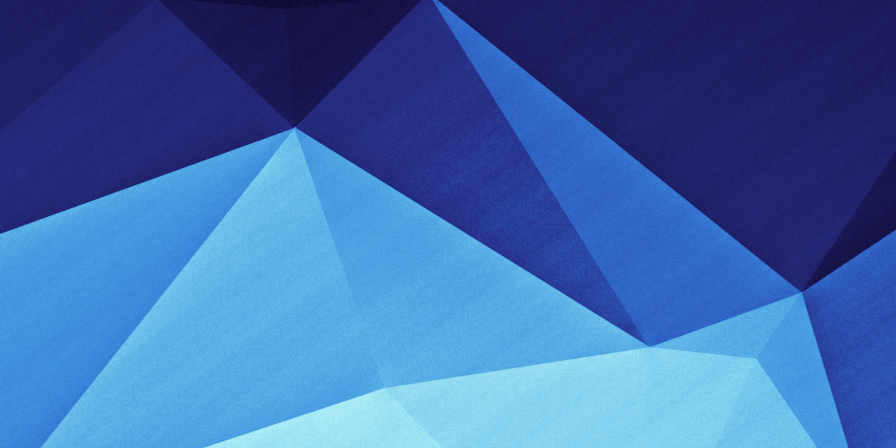
Reproduce this background procedurally as a Shadertoy shader.

```glsl
// Folded-paper landscape: triangular facets run from midnight navy to pale cyan.
// Each facet blends a tone from its three corners; folds add light below and
// shadow above, then grain and slanted streaks are added and a ramp gives colour.

const float FOLD_LIGHT = 0.50;
const float FOLD_SHADOW = 0.38;
const float FOLD_WIDTH = 0.040;
const float GRAIN = 0.26;
const float STREAK = 0.045;
const float GAP_TONE = 0.15;
const vec2 STREAK_NORMAL = vec2(-0.6, 0.8);

const vec3 RAMP[8] = vec3[8](
    vec3(0.06, 0.04, 0.20), vec3(0.11, 0.11, 0.36),
    vec3(0.15, 0.18, 0.52), vec3(0.18, 0.37, 0.76),
    vec3(0.22, 0.52, 0.85), vec3(0.31, 0.65, 0.89),
    vec3(0.48, 0.80, 0.93), vec3(0.66, 0.92, 0.96));

// Shared corners; the canvas spans 2 by 1 and some lie outside it.
const vec2 PEAK = vec2(0.659, 0.714);
const vec2 CREST = vec2(0.957, 1.015);
const vec2 EAST = vec2(1.789, 0.346);
const vec2 VALLEY = vec2(1.4505, 0.224);
const vec2 FOOT = vec2(0.859, 0.133);
const vec2 KNEE = vec2(1.6875, 0.198);
const vec2 NOTCH = vec2(0.638, 0.979);
const vec2 SHOULDER = vec2(0.350, 1.005);
const vec2 WEST = vec2(-0.60, 0.261);
const vec2 WEST_LOW = vec2(-0.386, -0.60);
const vec2 FOOT_LOW = vec2(-0.15, -0.20);
const vec2 ROOT = vec2(1.405, -0.421);
const vec2 EAST_LOW = vec2(1.948, -0.183);
const vec2 EAST_FAR = vec2(2.40, 0.754);
const vec2 EAST_HIGH = vec2(2.36, 1.20);

float cross2(vec2 a, vec2 b) { return a.x * b.y - a.y * b.x; }

float hash(vec2 cell) {
    vec3 q = fract(cell.xyx * 0.1031);
    q += dot(q, q.yzx + 33.33);
    return fract((q.x + q.y) * q.z);
}

// Paints a triangle; edges spread outward by one pixel so neighbours overlap.
void facet(inout float tone, vec2 p, float px, vec2 a, vec2 b, vec2 c, vec3 cornerTones) {
    float area = cross2(b - a, c - a);
    vec3 weight = vec3(cross2(c - b, p - b), cross2(a - c, p - c), cross2(b - a, p - a)) / area;
    vec3 inside = weight * abs(area) / vec3(length(c - b), length(a - c), length(b - a));
    float d = min(inside.x, min(inside.y, inside.z));
    tone = mix(tone, dot(weight, cornerTones), clamp(d / px + 1.0, 0.0, 1.0));
}

// Tone change beside a crease: light to the right of a -> b, shadow to the left.
float fold(vec2 p, float px, vec2 a, vec2 b, float strength) {
    vec2 along = b - a;
    float h = dot(p - a, along) / dot(along, along);
    float d = cross2(p - a, along) / length(along);
    float ends = smoothstep(0.0, 0.07, h) * (1.0 - smoothstep(0.93, 1.0, h));
    float side = mix(-FOLD_SHADOW, FOLD_LIGHT, smoothstep(-px, px, d));
    return strength * ends * side * exp(-abs(d) / FOLD_WIDTH);
}

vec3 toneColor(float tone) {
    float t = clamp(tone, 0.0, 6.999);
    int i = int(t);
    return mix(RAMP[i], RAMP[i + 1], fract(t));
}

void mainImage(out vec4 fragColor, in vec2 fragCoord) {
    vec2 p = fragCoord / iResolution.xy * vec2(2.0, 1.0);
    float px = 1.0 / iResolution.y;
    float tone = GAP_TONE;

    // Night facets
    facet(tone, p, px, vec2(-0.2, 0.536), vec2(0.5, 1.137), vec2(-0.2, 1.3), vec3(1.5, 1.0, 0.9));
    facet(tone, p, px, SHOULDER, PEAK, vec2(-0.6, 0.192), vec3(1.5, 1.75, 2.1));
    facet(tone, p, px, SHOULDER, NOTCH, PEAK, vec3(0.75, 0.60, 0.90));
    facet(tone, p, px, NOTCH, CREST, PEAK, vec3(0.40, 0.55, 0.70));
    facet(tone, p, px, CREST, EAST, EAST_HIGH, vec3(1.15, 1.7, 0.7));
    facet(tone, p, px, EAST, EAST_HIGH, EAST_FAR, vec3(0.9, 0.4, 0.7));

    // Blue facets
    facet(tone, p, px, PEAK, CREST, VALLEY, vec3(1.9, 1.7, 2.9));
    facet(tone, p, px, CREST, EAST, VALLEY, vec3(3.0, 3.3, 3.3));
    facet(tone, p, px, EAST, EAST_FAR, vec2(2.013, -0.4), vec3(2.7, 2.6, 2.9));

    // Sky facets
    facet(tone, p, px, PEAK, WEST, WEST_LOW, vec3(4.5, 4.9, 3.8));
    facet(tone, p, px, PEAK, WEST_LOW, FOOT, vec3(5.5, 4.9, 5.1));
    facet(tone, p, px, PEAK, FOOT, VALLEY, vec3(4.4, 5.4, 5.2));
    facet(tone, p, px, VALLEY, EAST, KNEE, vec3(5.1, 4.7, 5.2));
    facet(tone, p, px, EAST, KNEE, EAST_LOW, vec3(4.3, 4.8, 4.2));

    // Pale facets
    facet(tone, p, px, FOOT, FOOT_LOW, vec2(1.187, -0.2), vec3(6.7, 6.4, 6.7));
    facet(tone, p, px, FOOT, VALLEY, ROOT, vec3(6.3, 6.2, 6.2));
    facet(tone, p, px, VALLEY, KNEE, ROOT, vec3(6.1, 6.0, 6.3));
    facet(tone, p, px, KNEE, ROOT, EAST_LOW, vec3(5.8, 5.9, 5.5));

    // Light and shadow along the creases
    tone += fold(p, px, WEST, PEAK, 1.2);
    tone += fold(p, px, PEAK, VALLEY, 1.1);
    tone += fold(p, px, CREST, EAST, 0.9);
    tone += fold(p, px, WEST_LOW, PEAK, 0.9);
    tone += fold(p, px, FOOT_LOW, FOOT, 0.9);
    tone += fold(p, px, FOOT, VALLEY, 0.6);
    tone += fold(p, px, VALLEY, EAST, 0.7);
    tone += fold(p, px, EAST, EAST_FAR, 1.1);
    tone += fold(p, px, EAST, EAST_LOW, 1.0);

    // Slanted streaks and paper grain
    float s = dot(p, STREAK_NORMAL);
    float wave = sin(s * 41.0) + 0.7 * sin(s * 97.0 + 2.0 * p.x) + 0.5 * sin(s * 233.0 + 1.3);
    tone += STREAK * wave + GRAIN * (hash(floor(p * 256.0)) - 0.5);

    fragColor = vec4(toneColor(tone), 1.0);
}
```
